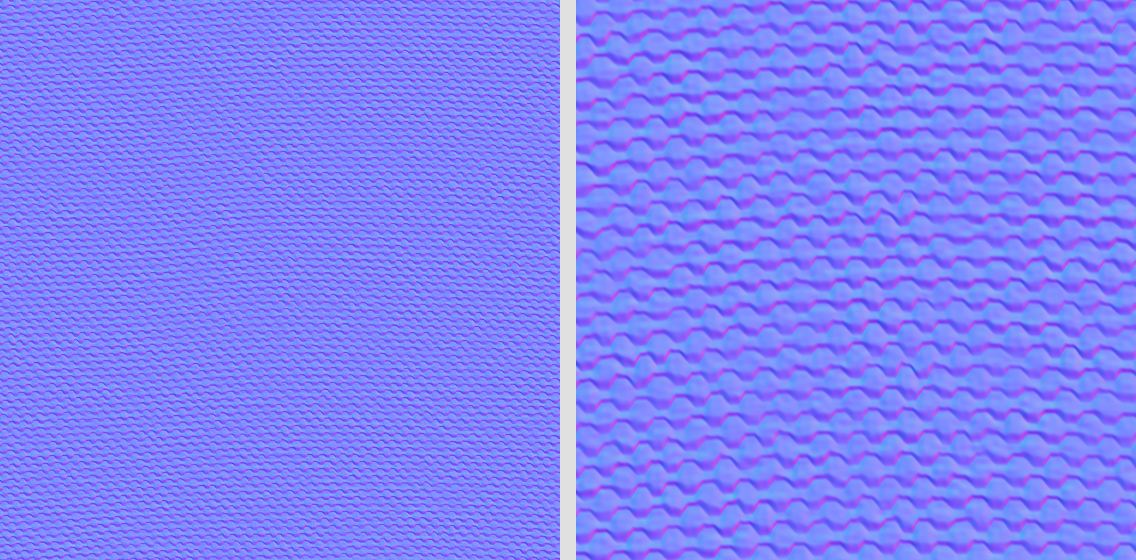
Left: the whole. Right: its middle third, enlarged.
This texture map is drawn by a Shadertoy shader. Its source:

```glsl
const float ROWS = 78.0;          // thread rows up the canvas
const float STITCHES = 47.0;      // wave periods along each row
const float EDGE_SWING = 0.24;    // wave height of a row edge, in rows
const float EDGE_JITTER = 0.12;   // unevenness of the row edges, in rows
const float STITCH_JITTER = 0.30; // unevenness of the stitch spacing, in stitches
const float CLIMB = 0.42;         // share of a stitch in which its edge climbs
const float RISE = 0.36;          // share of a row taken by its steep lower side
const float RELIEF = 0.105;       // thread height, in rows
const float FIBRE_RELIEF = 0.036; // fibre height, in rows
const float BEND = 0.020;         // arch of the cloth, in canvas heights
const float SAMPLE_STEP = 0.0009; // slope sampling distance, in canvas heights

float hash(vec2 p) {
    return fract(sin(dot(p, vec2(127.1, 311.7))) * 43758.5453);
}

float noise(vec2 p) {
    vec2 cell = floor(p);
    vec2 f = fract(p);
    f = f * f * (3.0 - 2.0 * f);
    float low = mix(hash(cell), hash(cell + vec2(1.0, 0.0)), f.x);
    float high = mix(hash(cell + vec2(0.0, 1.0)), hash(cell + vec2(1.0, 1.0)), f.x);
    return mix(low, high, f.y);
}

// Flat-topped wave between -1 and 1, climbing a little faster than it falls
float trapezoid(float x) {
    float f = fract(x);
    float ramp = f < CLIMB ? f / CLIMB : (1.0 - f) / (1.0 - CLIMB);
    return smoothstep(0.2, 0.8, ramp) * 2.0 - 1.0;
}

// Lower edge of a row; neighbouring rows are staggered by half a stitch
float rowEdge(float row, float x) {
    float along = x * STITCHES;
    float stitch = along + 0.5 * mod(row, 2.0);
    stitch += STITCH_JITTER * (noise(vec2(along * 0.7, row * 3.1)) - 0.5);
    float swing = EDGE_SWING * mix(0.65, 1.2, noise(vec2(along, row + 40.5)));
    float jitter = EDGE_JITTER * (noise(vec2(along * 1.9, row * 1.7 + 9.0)) - 0.5);
    return row + swing * trapezoid(stitch) + jitter;
}

// Gentle arch and slow drift of the rows
vec2 bendCloth(vec2 p) {
    float arch = BEND * sin(2.5 * p.x);
    float drift = 0.008 * (noise(p * 4.0 + 3.0) - 0.5);
    float sway = 0.008 * (noise(p * 7.0 + 21.0) - 0.5);
    return p - vec2(sway, arch + drift);
}

float fibres(vec2 p) {
    float strands = noise(p * vec2(120.0, 270.0));
    float fuzz = noise(p * 250.0 + 17.0);
    return strands + 0.6 * fuzz - 0.8;
}

// Cloth height in units of one row
float clothHeight(vec2 p) {
    vec2 q = bendCloth(p);
    float v = q.y * ROWS;
    float row = floor(v);
    float lower = rowEdge(row, q.x);
    float upper = rowEdge(row + 1.0, q.x);
    if (v < lower) {
        upper = lower;
        lower = rowEdge(row - 1.0, q.x);
    } else if (v >= upper) {
        lower = upper;
        upper = rowEdge(row + 2.0, q.x);
    }

    // Steep lower side, long slope up to the next row
    float thickness = upper - lower;
    float t = (v - lower) / thickness;
    float fall = max(t - RISE, 0.0) / (1.0 - RISE);
    float thread = smoothstep(0.0, RISE, t) * (1.0 - pow(fall, 1.2));
    float fullness = mix(1.0, thickness, 0.45);
    float wear = mix(0.75, 1.25, noise(q * vec2(38.0, 60.0) + 5.0));
    return RELIEF * wear * fullness * thread + FIBRE_RELIEF * fibres(q);
}

void mainImage(out vec4 fragColor, in vec2 fragCoord) {
    vec2 p = fragCoord / iResolution.y;
    vec2 dx = vec2(SAMPLE_STEP, 0.0);
    vec2 dy = vec2(0.0, SAMPLE_STEP);

    // Surface slope from central differences, packed as a normal
    vec2 slope = vec2(clothHeight(p + dx) - clothHeight(p - dx),
                      clothHeight(p + dy) - clothHeight(p - dy));
    slope /= 2.0 * SAMPLE_STEP * ROWS;
    vec3 normal = normalize(vec3(-slope, 1.0));
    fragColor = vec4(0.5 + 0.5 * normal, 1.0);
}
```
